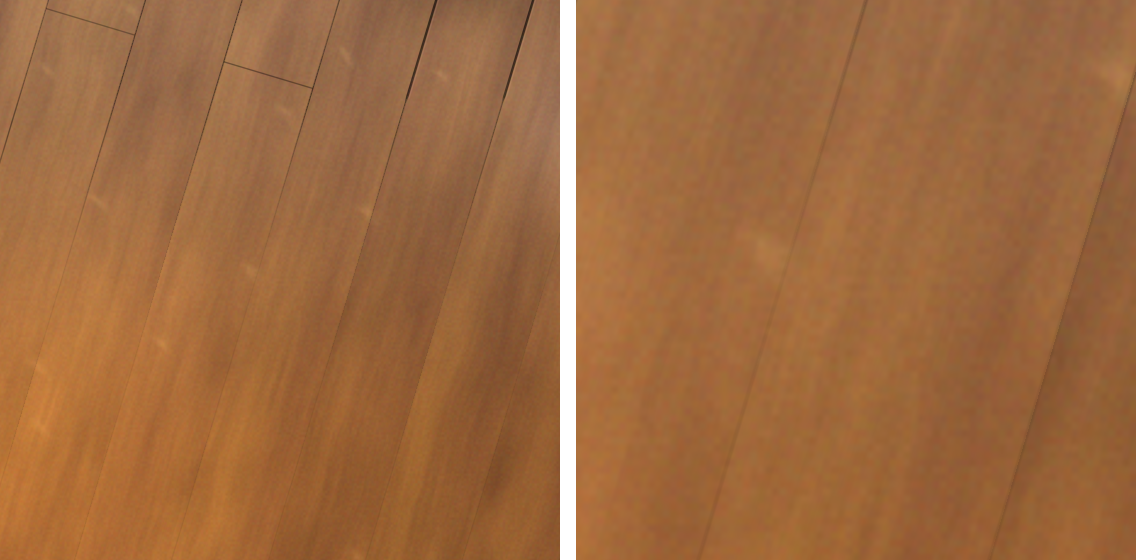
Left: the whole. Right: its middle third, enlarged.
Give the GLSL for this texture, as a Shadertoy shader.

```glsl
// Slanted wooden laminate planks with soft grain, knots, pale flecks and thin seams.

float hash(vec2 p) {
    vec3 q = fract(vec3(p.xyx) * 0.1031);
    q += dot(q, q.yzx + 33.33);
    return fract((q.x + q.y) * q.z);
}

float noise(vec2 p) {
    vec2 i = floor(p), f = fract(p);
    f = f * f * (3.0 - 2.0 * f);
    return mix(mix(hash(i), hash(i + vec2(1, 0)), f.x),
               mix(hash(i + vec2(0, 1)), hash(i + vec2(1, 1)), f.x), f.y);
}

// Layered noise centred on zero
float fbm(vec2 p) {
    float sum = 0.0, amp = 0.5;
    for (int i = 0; i < 4; i++) {
        sum += amp * (noise(p) - 0.5);
        p = p * 2.03 + 17.3;
        amp *= 0.5;
    }
    return sum;
}

// Soft line of a given half width around zero distance
float line(float d, float halfWidth, float blur) {
    return 1.0 - smoothstep(halfWidth - blur, halfWidth + blur, abs(d));
}

// Sparse knots (x) and pale curled flecks (y), one candidate per cell
vec2 marks(vec2 board) {
    vec2 grid = vec2(6.0, 4.5), cell = floor(board * grid), sum = vec2(0);
    for (int j = -1; j <= 1; j++)
    for (int i = -1; i <= 1; i++) {
        vec2 id = cell + vec2(i, j);
        vec2 jitter = vec2(hash(id + 41.0), hash(id + 73.0));
        vec2 d = board - (id + 0.2 + 0.6 * jitter) / grid;
        d += 0.025 * vec2(fbm(board * 22.0), fbm(board * 22.0 + 50.0));
        float pick = hash(id + 107.0);
        vec2 k = d / vec2(0.022, 0.055);
        sum.x += step(0.55, pick) * exp(-dot(k, k)) * (0.5 + 0.5 * jitter.x);
        vec2 f = vec2(d.x, d.y + 14.0 * d.x * d.x) / vec2(0.020, 0.011);
        sum.y += step(pick, 0.28) * exp(-dot(f, f)) * smoothstep(-1.0, 0.8, f.y + f.x);
    }
    return sum;
}

void mainImage(out vec4 fragColor, in vec2 fragCoord) {
    vec2 uv = fragCoord / iResolution.xy;
    float blur = max(0.0008, 0.7 / iResolution.y);

    // Board space: x across the planks, y along them, measured from the top left
    vec2 q = uv - vec2(0, 1);
    vec2 board = vec2(0.958 * q.x - 0.287 * q.y, 0.287 * q.x + 0.958 * q.y);
    float across = board.x * 6.03 + 0.5;
    float plank = floor(across);
    float seamDist = (fract(across + 0.5) - 0.5) / 6.03;
    float tone = hash(vec2(plank, 9.0)) - 0.5;

    // Warm light at the lower left, greyer towards the top
    vec3 color = mix(mix(vec3(0.72, 0.445, 0.21), vec3(0.55, 0.345, 0.18), uv.x),
                     mix(vec3(0.63, 0.45, 0.31), vec3(0.59, 0.415, 0.295), uv.x),
                     smoothstep(0.1, 1.0, uv.y));

    // Grain: broad streaks, fine fibres and cloudy figure
    vec2 wood = board + vec2(0.02 * fbm(board * vec2(9, 6)), plank * 3.7);
    float streak = fbm(wood * vec2(20.0, 2.2));
    float fibre = fbm(wood * vec2(110.0, 7.0));
    float cloud = fbm(wood * vec2(11.0, 6.0) + 31.0);
    color *= 1.0 + 0.24 * streak + 0.10 * fibre + 0.20 * cloud + 0.04 * tone;
    color += vec3(0.01, 0.035, -0.02) * streak;

    // Knots and flecks
    vec2 mark = marks(board);
    color *= 1.0 - vec3(0.13, 0.15, 0.12) * mark.x * (1.0 + fibre);
    color += vec3(0.07, 0.065, 0.04) * mark.y;

    // Shadow on the top edge and a pale sheen at the right
    vec2 shade = (uv - vec2(0.84, 1.02)) / vec2(0.16, 0.07);
    vec2 sheen = (uv - vec2(1.0, 0.77)) / vec2(0.10, 0.12);
    color *= 1.0 - 0.17 * exp(-dot(shade, shade));
    color += vec3(0.06, 0.065, 0.075) * exp(-dot(sheen, sheen));

    // Seams fade with distance; one gap near the upper right is open
    float fade = mix(0.05, 0.32, smoothstep(0.5, 0.9, uv.y));
    fade *= 0.8 + 0.8 * noise(vec2(plank * 5.0, board.y * 9.0));
    float openGap = step(5.0, across + 0.5) * step(across, 6.5) * smoothstep(0.815, 0.83, uv.y);
    float seam = line(seamDist, 0.0012 + 0.0009 * openGap, blur);
    color *= 1.0 - seam * min(fade + 0.25 * openGap, 0.6);
    color += 0.05 * openGap * line(seamDist - 0.004, 0.001, blur);

    // End joints, staggered from plank to plank
    float joint = board.y - 0.009 - (abs(plank - 2.0) - 1.0);
    color *= 1.0 - fade * line(joint, 0.0012, blur);

    // Fine coloured speckle
    vec2 s = uv * 230.0;
    color += 0.035 * (vec3(noise(s), noise(s + 60.0), noise(s + 120.0)) - 0.5);

    fragColor = vec4(clamp(color, 0.0, 1.0), 1.0);
}
```
